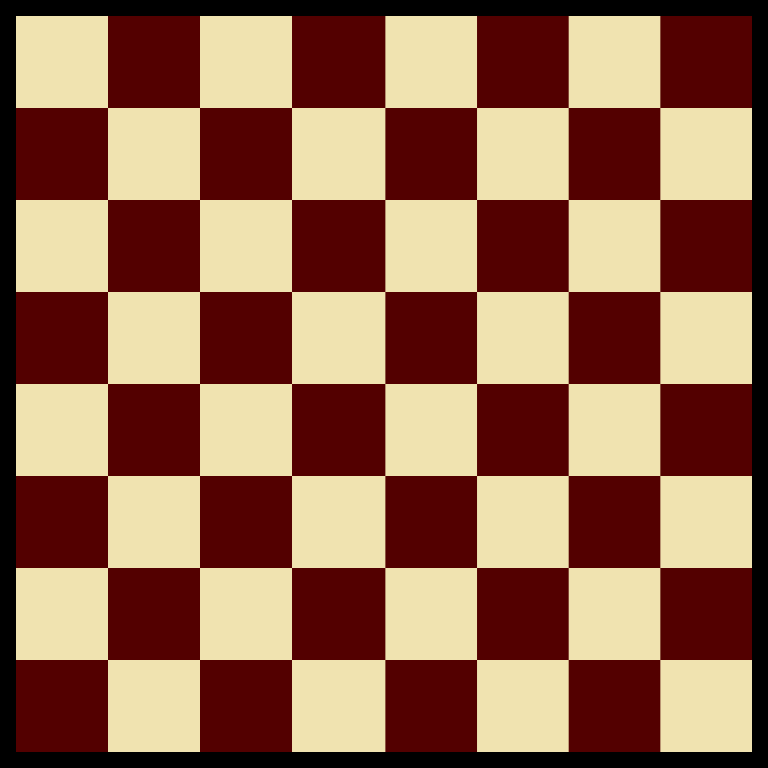
Give the GLSL for this pattern, as a Shadertoy shader.

```glsl
// An eight by eight board of cream and maroon squares in a black frame.
// Each axis gives a smoothed +1/-1 square wave; their product picks the colour.
// The fourth column is slightly wide, the four to its right slightly narrow.

const float FRAME = 1.0 / 48.0;
const float CELL = (1.0 - 2.0 * FRAME) / 8.0;

// Square wave over cells, +1 on even ones, with edges one pixel wide.
vec2 cellSign(vec2 cell, vec2 pixel) {
    vec2 edgeDistance = (0.5 - abs(mod(cell + 0.5, 2.0) - 1.0)) * CELL;
    return clamp(2.0 * edgeDistance / pixel, -1.0, 1.0);
}

void mainImage(out vec4 fragColor, in vec2 fragCoord) {
    vec2 pixel = 1.0 / iResolution.xy;
    vec2 uv = fragCoord * pixel;

    // Cell coordinates, with the middle column line nudged to the right
    vec2 cell = (uv - FRAME) / CELL;
    cell.x -= 0.015 * max(0.0, min(cell.x - 3.0, (8.0 - cell.x) / 4.0));

    // Squares: dark in the lower left corner
    vec2 parity = cellSign(cell, pixel);
    float light = 0.5 - 0.5 * parity.x * parity.y;
    vec3 color = mix(vec3(0.325, 0.0, 0.0), vec3(0.94, 0.89, 0.69), light);

    // Frame
    vec2 inside = clamp((0.5 - FRAME - abs(uv - 0.5)) / pixel + 0.5, 0.0, 1.0);
    color *= inside.x * inside.y;

    fragColor = vec4(color, 1.0);
}
```
